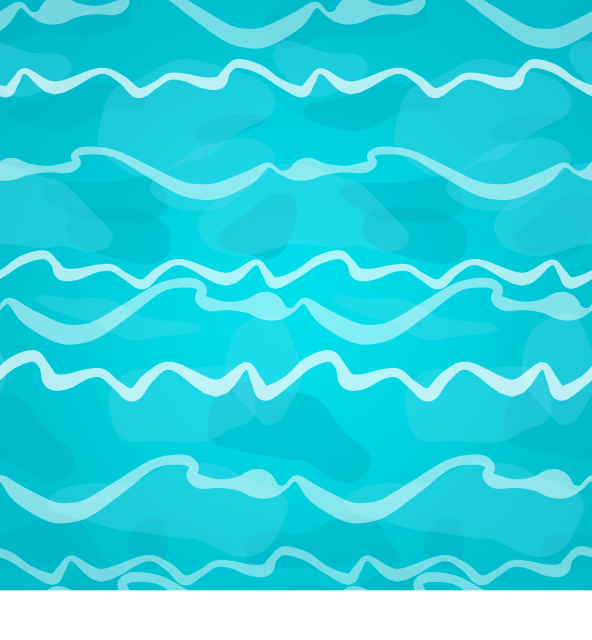
Write a Shadertoy shader that draws this pattern.

```glsl
// Drawing units: the canvas is two tiles wide
const float TILE = 356.0;
const float ART_HEIGHT = 710.0;
const int KNOTS = 16;
const int SUBDIVISIONS = 5;
const float REACH = 75.0;

const vec2 GLOW_CENTRE = vec2(356.0, 375.0);
const float GLOW_RADIUS = 500.0;
const vec3 GLOW_COLOUR = vec3(0.0, 0.87, 0.92);
const vec3 EDGE_COLOUR = vec3(0.0, 0.73, 0.79);
const vec3 LIGHT_TINT = vec3(0.36, 0.86, 0.93);
const vec3 DARK_TINT = vec3(0.0, 0.69, 0.76);
const float LIGHT_ALPHA = 0.30;
const float DARK_ALPHA = 0.42;
const float BLOB_WARP = 62.0;
const vec2 WARP_CELLS = vec2(5.0, 10.0);

// Ribbon centrelines over one tile: x, y, half width
const vec3 CREST[KNOTS] = vec3[](
    vec3(14, -13, 7), vec3(40, -22, 7), vec3(53, -10, 6), vec3(62, 8, 10),
    vec3(80, 9, 9), vec3(104, 0, 6), vec3(123, -1, 5.5), vec3(140, 13, 5.5),
    vec3(160, 25, 8), vec3(180, 3, 6.5), vec3(207, -10, 5), vec3(260, 17, 10),
    vec3(295, -10, 4.5), vec3(308, 7, 6.5), vec3(319, 23, 9), vec3(346, 8, 6));
const vec3 SWELL[KNOTS] = vec3[](
    vec3(11, -18, 4), vec3(34, 1, 10), vec3(70, 20, 12), vec3(94, 22, 11.5),
    vec3(118, 15, 10), vec3(155, -9, 8), vec3(195, -35, 5.5), vec3(229, -40, 6),
    vec3(243, -33, 5.5), vec3(241, -21, 6.5), vec3(252, -14, 8), vec3(275, -12, 5),
    vec3(300, -12, 9), vec3(321, -12, 17), vec3(337, -5, 9), vec3(352, -7, 3));

// Rows: x shift, depth, height scale (negative mirrors), opacity; crests first
const int ROWS = 8;
const int CREST_ROWS = 4;
const vec4 ROW[ROWS] = vec4[](
    vec4(326, 93, -0.76, 0.70), vec4(12, 323, 0.76, 0.68),
    vec4(0, 450, 1.0, 0.71), vec4(382, 679, -0.76, 0.45),
    vec4(390, 24, -1.0, 0.45), vec4(333, 213, -0.8, 0.50),
    vec4(0, 380, 1.0, 0.51), vec4(-10, 594, 1.03, 0.52));

// Water patches: centre, radii
const int LIGHTS = 8;
const vec4 LIGHT[LIGHTS] = vec4[](
    vec4(24, 78, 60, 38), vec4(220, 140, 105, 52), vec4(354, 268, 115, 50),
    vec4(255, 215, 85, 38), vec4(205, 610, 140, 42), vec4(215, 490, 90, 55),
    vec4(135, 380, 80, 20), vec4(325, 440, 48, 70));
const int DARKS = 9;
const vec4 DARK[DARKS] = vec4[](
    vec4(340, 520, 90, 50), vec4(125, 250, 70, 30), vec4(155, 290, 55, 35),
    vec4(100, 130, 75, 24), vec4(285, 155, 40, 16), vec4(170, 640, 45, 35),
    vec4(60, 25, 95, 32), vec4(310, 270, 35, 24), vec4(30, 665, 95, 30));

vec2 hash22(vec2 cell) {
    vec3 h = fract(cell.xyx * vec3(0.1031, 0.1030, 0.0973));
    h += dot(h, h.yzx + 33.33);
    return fract((h.xx + h.yz) * h.zy);
}

// Smooth noise that repeats over one tile
vec2 tiledNoise(vec2 p, float seed) {
    vec2 g = p / vec2(TILE, ART_HEIGHT) * WARP_CELLS + seed * 0.37;
    vec2 cell = floor(g), f = smoothstep(0.0, 1.0, fract(g));
    vec2 lo = mod(cell, WARP_CELLS), hi = mod(cell + 1.0, WARP_CELLS);
    return mix(mix(hash22(lo), hash22(vec2(hi.x, lo.y)), f.x),
               mix(hash22(vec2(lo.x, hi.y)), hash22(hi), f.x), f.y) - 0.5;
}

float coverage(float dist, float pixel) {
    return 1.0 - smoothstep(-0.7 * pixel, 0.7 * pixel, dist);
}

float patchDistance(vec2 p, vec4 shape, float seed) {
    vec2 size = vec2(TILE, ART_HEIGHT);
    vec2 q = p - shape.xy;
    q -= size * round(q / size);
    q += BLOB_WARP * tiledNoise(p, seed);
    return (length(q / shape.zw) - 1.0) * min(shape.z, shape.w);
}

vec3 knot(bool crest, int i, float scale) {
    int j = (i + KNOTS) % KNOTS;
    vec3 k = crest ? CREST[j] : SWELL[j];
    k.x += TILE * floor(float(i) / float(KNOTS));
    return k * vec3(1.0, scale, scale);
}

vec3 spline(vec3 a, vec3 b, vec3 c, vec3 d, float t) {
    return b + 0.5 * t * (c - a + t * (2.0 * a - 5.0 * b + 4.0 * c - d + t * (3.0 * (b - c) + d - a)));
}

// Distance to a tapering stroke along a closed spline
float ribbonDistance(vec2 p, vec4 row, bool crest) {
    vec2 q = vec2(sign(row.z) * (p.x - row.x), p.y - row.y);
    q.y -= ART_HEIGHT * round(q.y / ART_HEIGHT);
    float best = REACH;
    if (abs(q.y) > REACH) return best;
    float scale = abs(row.z);
    for (int i = 0; i < KNOTS; i++) {
        vec3 k0 = knot(crest, i - 1, scale), k1 = knot(crest, i, scale);
        vec3 k2 = knot(crest, i + 1, scale), k3 = knot(crest, i + 2, scale);
        vec3 a = k1;
        for (int s = 1; s <= SUBDIVISIONS; s++) {
            vec3 b = spline(k0, k1, k2, k3, float(s) / float(SUBDIVISIONS));
            vec2 ab = b.xy - a.xy, d = q - a.xy;
            d.x -= TILE * round((d.x - 0.5 * ab.x) / TILE);
            float h = clamp(dot(d, ab) / dot(ab, ab), 0.0, 1.0);
            best = min(best, length(d - h * ab) - mix(a.z, b.z, h));
            a = b;
        }
    }
    return best;
}

void mainImage(out vec4 fragColor, in vec2 fragCoord) {
    float pixel = 2.0 * TILE / iResolution.x;
    vec2 p = vec2(fragCoord.x, iResolution.y - fragCoord.y) * pixel;

    // Water with layered patches
    vec3 colour = mix(GLOW_COLOUR, EDGE_COLOUR, smoothstep(0.0, 1.0, length(p - GLOW_CENTRE) / GLOW_RADIUS));
    for (int i = 0; i < DARKS; i++)
        colour = mix(colour, DARK_TINT, DARK_ALPHA * coverage(patchDistance(p, DARK[i], float(i)), pixel));
    for (int i = 0; i < LIGHTS; i++)
        colour = mix(colour, LIGHT_TINT, LIGHT_ALPHA * coverage(patchDistance(p, LIGHT[i], float(i + DARKS)), pixel));

    // Foam ribbons
    for (int i = 0; i < ROWS; i++)
        colour = mix(colour, vec3(1.0), ROW[i].w * coverage(ribbonDistance(p, ROW[i], i < CREST_ROWS), pixel));

    // Blank margin below the water
    colour = mix(vec3(1.0), colour, coverage(p.y - ART_HEIGHT, pixel));
    fragColor = vec4(colour, 1.0);
}
```
